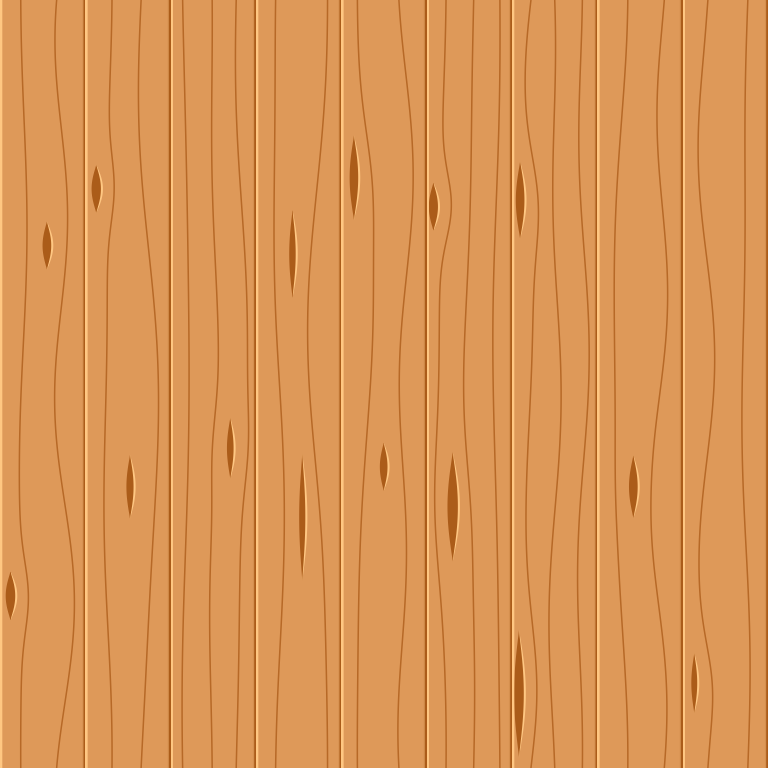
A WebGL 1 fragment shader for this texture:

```glsl
precision highp float;
// Nine upright wooden planks with bevelled seams, wavy grain lines and spindle knots.

uniform vec2 u_resolution;

const float TAU = 6.2831853;

float hash(vec2 p) {
  return fract(sin(dot(p, vec2(127.1, 311.7))) * 43758.5453);
}

// Three grain lines on some planks, two on the others
float lineCount(float plank) {
  return abs(plank - 2.0) < 0.5 || abs(plank - 5.5) < 1.0 ? 3.0 : 2.0;
}

// Undisturbed x of a grain line, in plank widths
float grainPath(float plank, float line, float y) {
  float count = lineCount(plank);
  float shared = sin(TAU * (y + hash(vec2(plank, 3.0))))
               + 0.5 * sin(TAU * (2.0 * y + hash(vec2(plank, 5.0))));
  float rate = 1.0 + floor(2.0 * hash(vec2(plank, line + 11.0)));
  float own = sin(TAU * (rate * y + hash(vec2(plank, line + 17.0))));
  return (line + 0.55) / (count + 0.1) + 0.04 * shared
       + (count > 2.5 ? 0.025 : 0.075) * own;
}

// Knot centre x and y, half height, and the gap between lines that holds it
vec4 knotAt(float plank, float slot) {
  float y = 0.5 * (slot + 0.15 + 0.7 * hash(vec2(plank, slot + 23.0)));
  float gap = floor(hash(vec2(plank, slot + 31.0)) * lineCount(plank));
  float left = gap < 0.5 ? 0.0 : grainPath(plank, gap - 1.0, y);
  float x = 0.5 * (left + grainPath(plank, gap, y));
  float size = hash(vec2(plank, slot + 41.0));
  return vec4(x, y, mix(0.032, 0.085, size * size), gap);
}

float knotCount(float plank) {
  return abs(plank - 2.0) < 0.5 || plank > 6.5 ? 1.0 : 2.0;
}

// Signed vertical offset, wrapped so the planks tile
float wrapOffset(float dy) {
  return fract(dy + 0.5) - 0.5;
}

void main() {
  vec2 uv = gl_FragCoord.xy / u_resolution;
  float plank = floor(uv.x * 9.0);
  float x = fract(uv.x * 9.0);
  float pixel = 9.0 / u_resolution.x;

  vec3 wood = vec3(0.87, 0.60, 0.35);
  vec3 light = vec3(1.00, 0.78, 0.51);
  vec3 dark = vec3(0.67, 0.36, 0.10);
  vec3 color = wood;

  // Grain lines, bent outward around the knots
  for (int i = 0; i < 3; i++) {
    float line = float(i);
    if (line >= lineCount(plank)) break;
    float lineX = grainPath(plank, line, uv.y);
    for (int k = 0; k < 2; k++) {
      if (float(k) >= knotCount(plank)) break;
      vec4 knot = knotAt(plank, float(k));
      float reach = wrapOffset(uv.y - knot.y) / (knot.z * 1.3 + 0.02);
      float side = line < knot.w ? -1.0 : 1.0;
      float room = abs(grainPath(plank, line, knot.y) - knot.x);
      lineX += side * max(0.0, 0.21 - room) * exp(-reach * reach);
    }
    float ink = clamp((0.009 - abs(x - lineX)) / pixel + 0.5, 0.0, 1.0);
    color = mix(color, vec3(0.70, 0.39, 0.13), 0.9 * ink);
  }

  // Knots: a dark spindle with a lit right rim
  for (int k = 0; k < 2; k++) {
    float slot = float(k);
    if (slot >= knotCount(plank)) break;
    vec4 knot = knotAt(plank, slot);
    float t = wrapOffset(uv.y - knot.y) / knot.z;
    float taper = max(0.0, 1.0 - t * t);
    float halfWidth = mix(0.033, 0.062, hash(vec2(plank, slot + 53.0))) * pow(taper, 1.3);
    float inside = smoothstep(0.0, 0.12, taper);
    float dx = x - knot.x;
    float rim = clamp((halfWidth - abs(dx - 0.024 * taper)) / pixel + 0.5, 0.0, 1.0);
    float core = clamp((halfWidth - abs(dx)) / pixel + 0.5, 0.0, 1.0);
    color = mix(color, light, rim * inside);
    color = mix(color, dark, core * inside);
  }

  // Seams: lit left edge, shaded right edge
  color = mix(color, light, clamp((0.027 - x) / pixel + 0.5, 0.0, 1.0));
  color = mix(color, vec3(0.80, 0.53, 0.27), 0.7 * smoothstep(0.955, 0.98, x));
  color = mix(color, dark, clamp((x - 0.979) / pixel + 0.5, 0.0, 1.0));

  gl_FragColor = vec4(color, 1.0);
}
```
